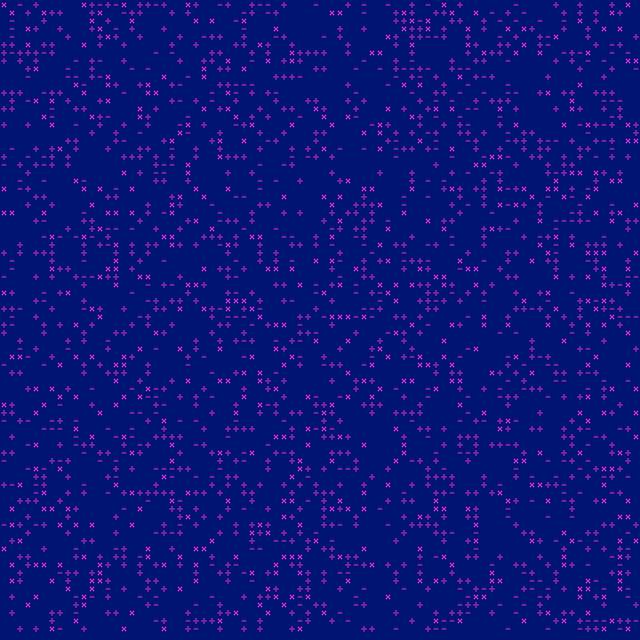
This pattern is drawn by a WebGL 1 fragment shader. Its source:

```glsl
precision highp float;

uniform vec2 u_resolution;

const vec3 NAVY = vec3(0.0, 0.08, 0.45);
const vec3 HALO = vec3(0.0, 0.066, 0.415);
const vec3 MAGENTA = vec3(1.0, 0.22, 1.0);

const float CELLS = 80.0;        // cells along the canvas height
const float FILL = 0.34;         // share of cells that hold a sign
const float DROP = 0.12;         // how far signs sit below the cell centre
const float STROKE = 0.055;      // half stroke width, in cells
const float MINUS_ARM = 0.25;    // half lengths, in cells
const float PLUS_ARM = 0.29;
const float TIMES_ARM = 0.37;
const float DOT_OFFSET = 0.25;
const float DOT_RADIUS = 0.075;
const float EDGE_PIXELS = 1.5;   // width of the smoothed edge

float hash(vec2 p) {
  vec3 q = fract(vec3(p.xyx) * 0.1031);
  q += dot(q, q.yzx + 33.33);
  return fract((q.x + q.y) * q.z);
}

// Signed distance to a horizontal bar
float bar(vec2 p, float arm) {
  vec2 d = abs(p) - vec2(arm, STROKE);
  return length(max(d, 0.0)) + min(max(d.x, d.y), 0.0);
}

float cross2(vec2 p, float arm) {
  return min(bar(p, arm), bar(p.yx, arm));
}

// Minus, plus, times or divide, chosen by kind in 0..1
float sign4(vec2 p, float kind) {
  if (kind < 0.25) return bar(p, MINUS_ARM);
  if (kind < 0.5) return cross2(p, PLUS_ARM);
  if (kind < 0.75) return cross2(vec2(p.x + p.y, p.x - p.y) * 0.70711, TIMES_ARM);
  float dots = length(vec2(p.x, abs(p.y) - DOT_OFFSET)) - DOT_RADIUS;
  return min(bar(p, PLUS_ARM), dots);
}

void main() {
  vec2 grid = gl_FragCoord.xy / u_resolution.y * CELLS + vec2(0.0, DROP);
  vec2 cell = floor(grid);
  vec2 local = fract(grid) - 0.5;
  float pixel = CELLS / u_resolution.y;

  // The lowest row stays empty
  float filled = step(hash(cell + 17.0), FILL) * step(1.0, cell.y);
  float dist = sign4(local, hash(cell + 171.0)) / pixel;

  // Faint dark rim around each stroke
  float rim = 1.0 - smoothstep(1.4, 2.0, dist);
  float ink = clamp(0.5 - dist / EDGE_PIXELS, 0.0, 1.0);

  vec3 color = mix(NAVY, HALO, rim * filled * (1.0 - ink));
  color = mix(color, MAGENTA, ink * filled);
  gl_FragColor = vec4(color, 1.0);
}
```
